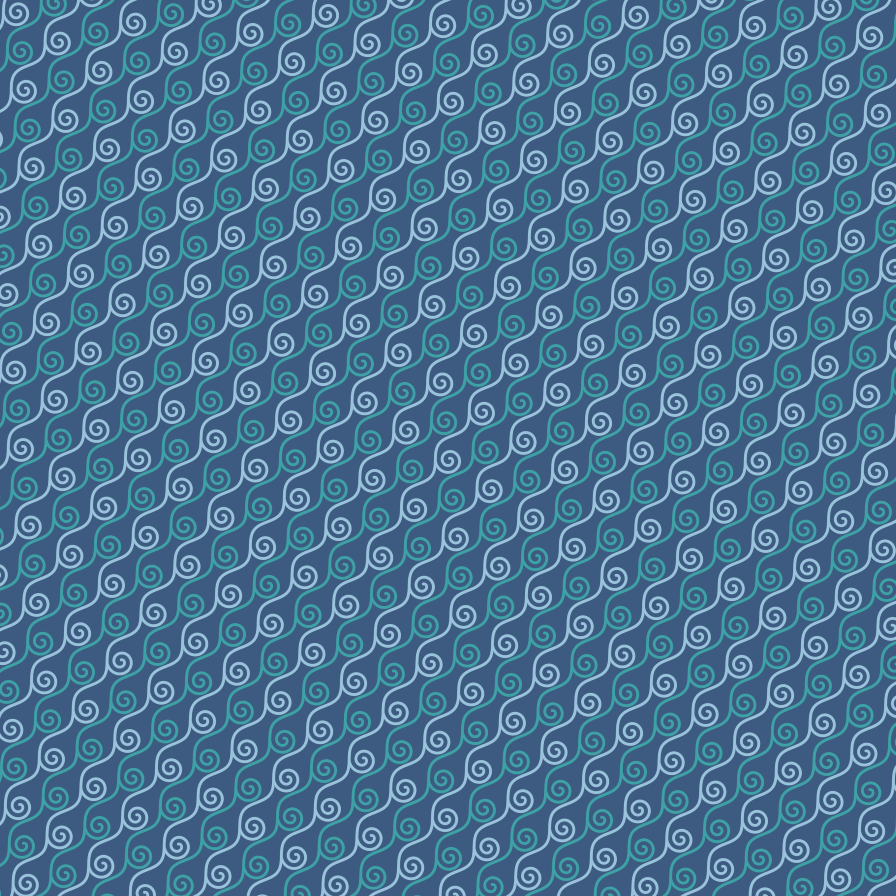
Write a Shadertoy shader that draws this pattern.

```glsl
// Slanted wavy vines with curled spirals, alternating pale blue and teal on slate blue.

const float TAU = 6.2831853;
const float SPACING = 0.4317;   // between neighbouring vines, in wavelengths
const float RADIUS = 0.235;     // outer radius of a curl
const float PITCH = 0.117;      // radius lost per turn
const float TURNS = 1.72;
const float START = 2.154;      // angle where a curl leaves its vine

// Distance to a sine vine running along x, passing beside the curls.
float vineDistance(vec2 p) {
    float phase = TAU * (p.x + 0.129);
    float slope = 0.105 * TAU * cos(phase);
    return abs(p.y - 0.195 - 0.105 * sin(phase)) / sqrt(1.0 + slope * slope);
}

// Distance to an inward spiral with a rounded inner tip.
float curlDistance(vec2 p) {
    float tipAngle = START + TAU * TURNS;
    vec2 tip = (RADIUS - PITCH * TURNS) * vec2(cos(tipAngle), sin(tipAngle));
    float d = length(p - tip);
    float turn = fract((atan(p.y, p.x) - START) / TAU);
    for (int i = 0; i < 2; i++) {
        if (turn < TURNS) d = min(d, abs(length(p) - RADIUS + PITCH * turn));
        turn += 1.0;
    }
    return d;
}

void mainImage(out vec4 fragColor, in vec2 fragCoord) {
    float size = min(iResolution.x, iResolution.y);
    float pixel = 15.2 / size;

    // Rotate so that x follows the vines; one unit is one wavelength.
    vec2 uv = (fragCoord / size - vec2(0.5391, 0.5402)) * 15.2;
    float tilt = radians(35.1);
    vec2 p = vec2(dot(uv, vec2(sin(tilt), cos(tilt))),
                  dot(uv, vec2(-cos(tilt), sin(tilt))));

    vec3 color = vec3(0.24, 0.352, 0.50);
    float row = floor(p.y / SPACING);

    // The two nearest vines; odd ones are teal and shifted by half a wave.
    for (int i = 0; i < 2; i++) {
        float odd = mod(row, 2.0);
        vec2 q = vec2(p.x - 0.5 * odd, p.y - row * SPACING);
        q.x -= round(q.x);
        float d = min(vineDistance(q), curlDistance(q)) - 0.0248;
        vec3 ink = mix(vec3(0.60, 0.76, 0.86), vec3(0.24, 0.63, 0.65), odd);
        color = mix(color, ink, 1.0 - smoothstep(-0.65 * pixel, 0.65 * pixel, d));
        row += 1.0;
    }
    fragColor = vec4(color, 1.0);
}
```
